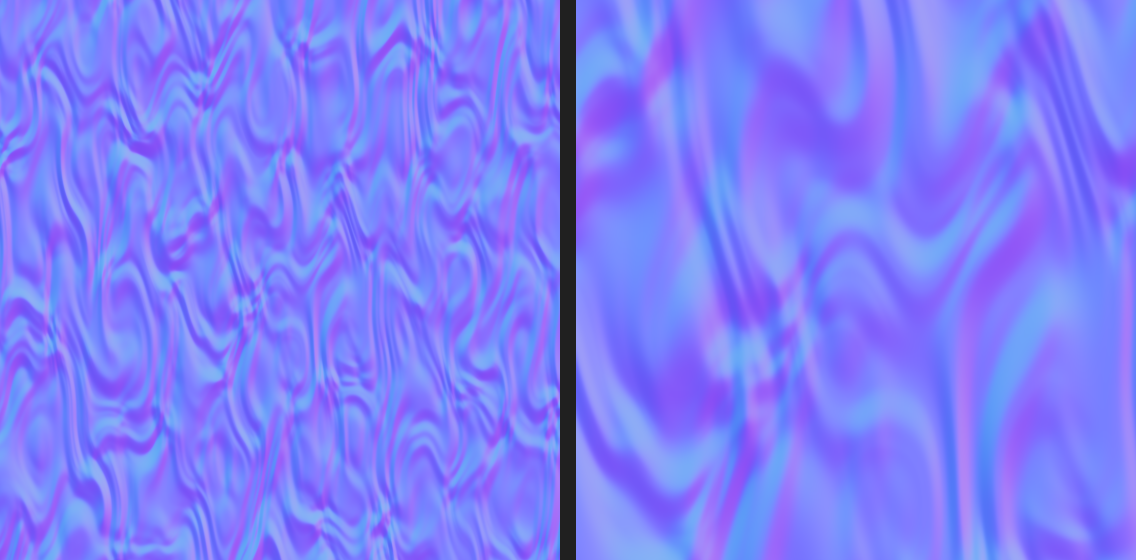
Left, the full canvas; right, a detail of the centre.
Write a Shadertoy shader that draws this texture map.

```glsl
// Tangent-space normal map of rippled, vertically draped folds.

// Random unit gradient for a lattice cell
vec2 cellGradient(vec2 cell) {
    vec3 h = fract(cell.xyx * vec3(0.1031, 0.1030, 0.0973));
    h += dot(h, h.yzx + 33.33);
    float angle = 6.28318 * fract((h.x + h.y) * h.z);
    return vec2(cos(angle), sin(angle));
}

// Gradient noise with quintic blending, so that its slope stays smooth
float gradientNoise(vec2 p) {
    vec2 i = floor(p), f = p - i;
    vec2 u = f * f * f * (f * (f * 6.0 - 15.0) + 10.0);
    vec2 e = vec2(1.0, 0.0);
    float bottom = mix(dot(cellGradient(i), f),
                       dot(cellGradient(i + e), f - e), u.x);
    float top = mix(dot(cellGradient(i + e.yx), f - e.yx),
                    dot(cellGradient(i + 1.0), f - 1.0), u.x);
    return mix(bottom, top, u.y);
}

// Height of the folds: two octaves seen through a strong domain warp
float foldHeight(vec2 p) {
    vec2 warp = vec2(gradientNoise(p + vec2(37.2, 11.7)),
                     gradientNoise(p + vec2(5.3, 71.9)));
    vec2 q = 1.4 * (p + 1.6 * warp);
    return gradientNoise(q + 20.0) + 0.35 * gradientNoise(q * 2.0 + 53.4);
}

void mainImage(out vec4 fragColor, in vec2 fragCoord) {
    // Cells are narrow and tall, which stretches the folds vertically
    vec2 p = fragCoord / iResolution.xy * vec2(13.0, 5.0);

    // Slope by central differences
    vec2 e = vec2(0.01, 0.0);
    vec2 slope = vec2(foldHeight(p + e) - foldHeight(p - e),
                      foldHeight(p + e.yx) - foldHeight(p - e.yx)) / (2.0 * e.x);

    // Soft limit keeps tight creases from turning too steep
    vec2 tilt = -slope * vec2(0.085, 0.115);
    tilt /= sqrt(1.0 + 5.0 * dot(tilt, tilt));

    // Pack the unit normal into colour
    vec3 normal = vec3(tilt, sqrt(1.0 - dot(tilt, tilt)));
    fragColor = vec4(0.5 + 0.5 * normal, 1.0);
}
```
